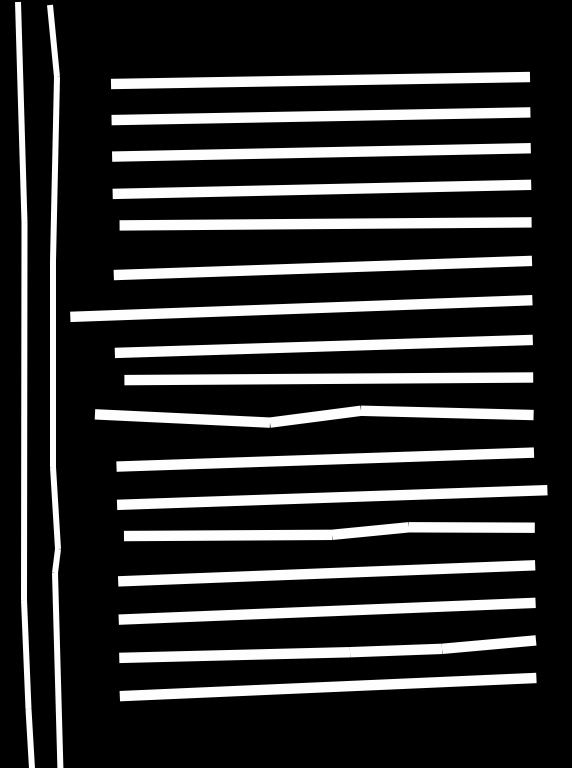
Write a WebGL 1 fragment shader that draws this pattern.

```glsl
precision highp float;
// Seventeen uneven white bars, some kinked, beside two long bent uprights on black.

uniform vec2 u_resolution;

#define PAGE_HEIGHT 768.0
#define BAR_COUNT 17
#define BAR_PITCH 37.56
#define FIRST_BAR_Y 77.0
#define BAR_HALF_WIDTH 5.2
#define UPRIGHT_HALF_WIDTH 3.0
#define INK vec3(0.995)
#define PAPER vec3(0.0)

const float PI = 3.14159265;

// 1 when the row has the given index, else 0
float isRow(float row, float index) {
  return 1.0 - step(0.5, abs(row - index));
}

// Coverage of a square-ended stroke from a to b
float stroke(vec2 p, vec2 a, vec2 b, float halfWidth) {
  float soft = PAGE_HEIGHT / u_resolution.y;
  vec2 along = normalize(b - a);
  vec2 q = p - 0.5 * (a + b);
  vec2 local = vec2(dot(q, along), dot(q, vec2(-along.y, along.x)));
  vec2 edge = abs(local) - vec2(0.5 * distance(a, b), halfWidth);
  vec2 cover = clamp(0.5 - edge / soft, 0.0, 1.0);
  return cover.x * cover.y;
}

// Three strokes through four knots; the butted ends leave fine seams
float strand(vec2 p, vec4 xs, vec4 ys, float halfWidth) {
  float cover = 0.0;
  for (int i = 0; i < 3; i++) {
    cover = max(cover, stroke(p, vec2(xs.x, ys.x), vec2(xs.y, ys.y), halfWidth));
    xs = xs.yzww;
    ys = ys.yzww;
  }
  return cover;
}

// One horizontal bar, counted from the top
float bar(vec2 p, float row) {
  // every fourth bar is flatter and starts later, mostly mid-page
  float flatness = isRow(mod(row, 4.0), 0.0) * sin(PI * row / 16.0);
  float swell = exp(-(row - 5.7) * (row - 5.7));
  float rise = 7.0 + 0.7 * row - 10.0 * flatness + 6.0 * swell
             - 14.0 * isRow(row, 9.0);
  float crowding = 5.0 * sin(PI * min(row / 7.0, 1.0));

  vec2 right = vec2(530.0 + 0.4 * row + 13.0 * isRow(row, 11.0),
                    FIRST_BAR_Y + BAR_PITCH * row - crowding);
  vec2 left = vec2(111.0 + 0.55 * row + 9.0 * flatness
                   - 44.0 * isRow(row, 6.0) - 21.0 * isRow(row, 9.0),
                   right.y + rise);

  // below the middle every third bar has two kinks
  if (row > 8.5 && mod(row, 3.0) < 0.5) {
    float k = (row - 9.0) / 3.0;
    vec2 kinkX = vec2(270.0, 361.0) + k * vec2(84.0, 55.5) - k * k * vec2(22.0, 7.5);
    vec2 sag = vec2(8.0, -4.0) - k * vec2(8.0, 2.25) + k * k * vec2(3.0, 3.25);
    vec2 kinkY = mix(vec2(left.y), vec2(right.y),
                     (kinkX - left.x) / (right.x - left.x)) + sag;
    return strand(p, vec4(left.x, kinkX, right.x),
                  vec4(left.y, kinkY, right.y), BAR_HALF_WIDTH);
  }
  return stroke(p, left, right, BAR_HALF_WIDTH);
}

// The two bent uprights at the left
float uprights(vec2 p) {
  float w = UPRIGHT_HALF_WIDTH;
  float outer = max(
    strand(p, vec4(18.0, 24.5, 24.0, 28.5), vec4(2.0, 223.0, 600.0, 709.0), w),
    stroke(p, vec2(28.5, 709.0), vec2(32.2, 772.0), w));
  float inner = max(
    strand(p, vec4(50.0, 57.0, 53.0, 53.0), vec4(5.0, 77.0, 261.0, 467.0), w),
    strand(p, vec4(53.0, 58.0, 55.0, 60.5), vec4(467.0, 549.0, 573.0, 772.0), w));
  return max(outer, inner);
}

void main() {
  // page coordinates, measured down from the top left
  vec2 p = vec2(gl_FragCoord.x, u_resolution.y - gl_FragCoord.y)
         * PAGE_HEIGHT / u_resolution.y;

  float cover = uprights(p);
  for (int i = 0; i < BAR_COUNT; i++) {
    cover = max(cover, bar(p, float(i)));
  }
  gl_FragColor = vec4(mix(PAPER, INK, cover), 1.0);
}
```
